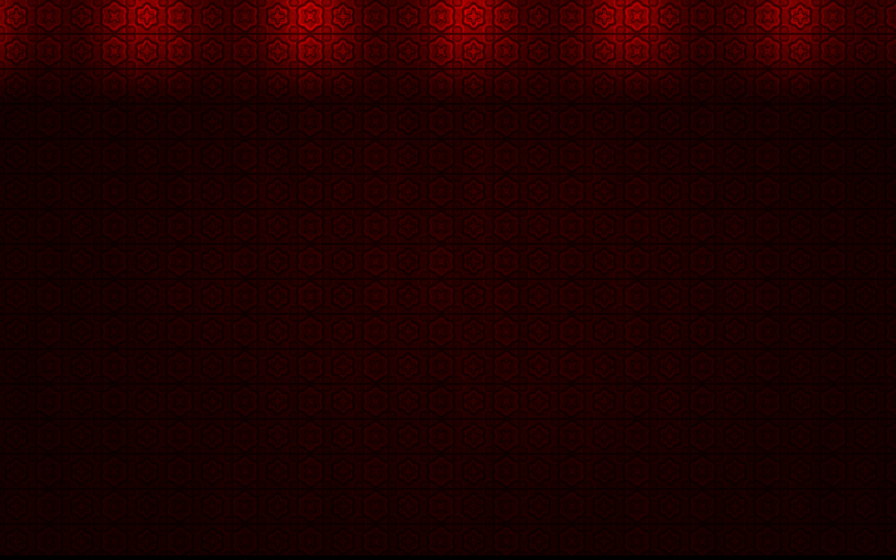
Reproduce this background procedurally as a Shadertoy shader.

```glsl
// Dark red damask wallpaper lit from above by a row of soft lamps.

const vec3 TINT = vec3(1.0, 0.006, 0.0);
const vec2 CELL = vec2(0.03646, 0.0625);    // ornament tile, share of canvas
const float SEAM_SHIFT = 0.002;
const float AMBIENT_EDGE = 0.070;
const float AMBIENT_CENTER = 0.068;
const vec2 AMBIENT_POS = vec2(0.51, 0.53);
const vec2 AMBIENT_SIZE = vec2(0.36, 0.44);
const int LAMP_COUNT = 7;
const float LAMP_FIRST = -0.017;
const float LAMP_STEP = 0.180;
const float LAMP_WIDTH = 0.043;
const float LAMP_SPREAD = 0.08;
const float LAMP_POWER = 0.36;
const float LAMP_HAZE = 0.10;
const float LAMP_REACH = 0.195;
const float ORNAMENT_DARK = 0.50;
const float ORNAMENT_LIGHT = 0.42;
const float BORDER = 0.008;

vec2 hashGradient(vec2 p) {
    float h = fract(sin(dot(p, vec2(127.1, 311.7))) * 43758.5);
    return vec2(cos(6.2832 * h), sin(6.2832 * h));
}

float gradientNoise(vec2 p) {
    vec2 i = floor(p), f = fract(p);
    vec2 u = f * f * f * (f * (f * 6.0 - 15.0) + 10.0);
    vec2 e = vec2(0.0, 1.0);
    float a = dot(hashGradient(i), f);
    float b = dot(hashGradient(i + e.yx), f - e.yx);
    float c = dot(hashGradient(i + e.xy), f - e.xy);
    float d = dot(hashGradient(i + e.yy), f - e.yy);
    return mix(mix(a, b, u.x), mix(c, d, u.x), u.y);
}

float stroke(float d, float halfWidth, float aa) {
    return 1.0 - smoothstep(halfWidth - aa, halfWidth + aa, abs(d));
}

// Signed relief of the repeated ornament: grooves below zero, ridges above.
float ornament(vec2 uv, float pixel) {
    vec2 grid = vec2(uv.x, 1.0 - uv.y + SEAM_SHIFT) / CELL;
    vec2 q = fract(grid) - 0.5;
    float large = mod(floor(grid.x), 2.0);
    float aa = 0.7 * pixel / CELL.y;

    // Scalloped medallion with an inner flower
    float r = length(q), angle = atan(q.x, q.y);
    float radius = mix(0.34, 0.42, large);
    float scallop = r - radius - 0.035 * cos(angle * 6.0);
    float flower = r - 0.16 - 0.06 * cos(angle * 4.0 + 3.1416 * large);
    float groove = stroke(scallop, 0.035, aa);
    groove = max(groove, 0.8 * stroke(flower, 0.03, aa));
    float ridge = stroke(scallop + 0.09, 0.025, aa);
    ridge = max(ridge, 0.8 * stroke(r - 0.05, 0.03, aa));

    // Scrolls between the medallions
    vec2 corner = 0.5 - abs(q);
    float scroll = length(corner - vec2(0.03, 0.10)) - 0.10;
    groove = max(groove, 0.7 * stroke(scroll, 0.03, aa));
    ridge = max(ridge, 0.7 * stroke(scroll - 0.07, 0.02, aa));

    // Horizontal seams
    groove = max(groove, 1.1 * stroke(corner.y, 0.03, aa));
    return ORNAMENT_LIGHT * ridge * (1.0 - groove) - ORNAMENT_DARK * groove;
}

float lampLight(vec2 uv) {
    float depth = 1.0 - uv.y;
    float width = LAMP_WIDTH + LAMP_SPREAD * depth;
    float light = LAMP_HAZE;
    for (int i = 0; i < LAMP_COUNT; i++) {
        float center = LAMP_FIRST + LAMP_STEP * float(i);
        float offset = (uv.x - center) / width;
        float side = (center - 0.42) / 0.75;
        light += LAMP_POWER * exp(-offset * offset - side * side);
    }
    return light * (1.0 - smoothstep(0.02, LAMP_REACH, depth));
}

void mainImage(out vec4 fragColor, in vec2 fragCoord) {
    vec2 uv = fragCoord / iResolution.xy;
    float pixel = 1.0 / iResolution.y;

    // Broad ambient pool plus the lamps at the top
    vec2 away = (uv - AMBIENT_POS) / AMBIENT_SIZE;
    float light = AMBIENT_EDGE + AMBIENT_CENTER * exp(-dot(away, away));
    light += lampLight(uv);

    // Worn fabric: long vertical sheen and fine grain
    float sheen = gradientNoise(uv * vec2(42.0, 5.0));
    float grain = gradientNoise(uv * vec2(256.0, 160.0) + 0.37);
    light *= 1.0 + 0.18 * sheen + 0.22 * grain;

    light *= 1.08 + ornament(uv, pixel);
    light *= smoothstep(BORDER - pixel, BORDER + pixel, uv.y);
    fragColor = vec4(TINT * light, 1.0);
}
```
